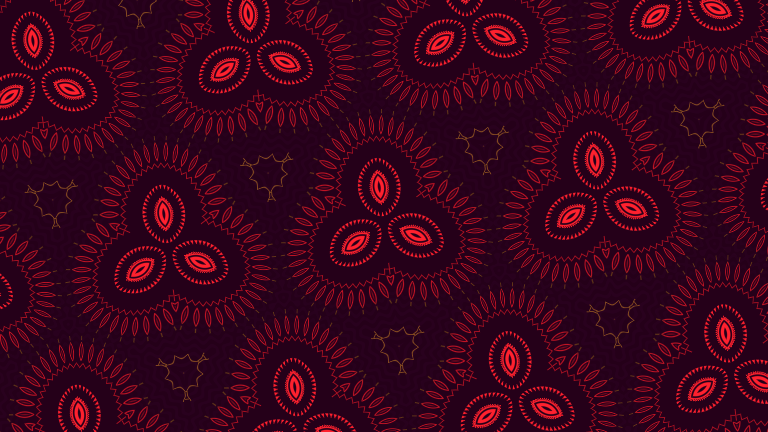
A Shadertoy shader for this pattern:

```glsl
// Red trefoils on a tilted hexagonal lattice: three eye-shaped petals ringed by
// ticks, a zigzag and leaves, with small ochre stars in alternate gaps.
// Each cell folds to one petal; its layers follow the petal's distance field.

const float TAU = 6.2831853;
const float SPACING = 0.5025;

float fill(float d) {
    float blur = 0.75 / iResolution.y;
    return smoothstep(blur, -blur, d);
}

float band(float x, float lo, float hi) {
    return max(lo - x, x - hi);
}

// Pointed lens with the given half width and half height
float lens(vec2 p, float w, float h) {
    p = abs(p);
    float r = (h * h + w * w) / (2.0 * w), d = r - w;
    return (p.y - h) * d > p.x * h ? length(p - vec2(0.0, h))
                                   : length(p + vec2(d, 0.0)) - r;
}

// Position relative to the nearest hexagonal lattice point
vec2 hexCell(vec2 p) {
    vec2 size = SPACING * vec2(1.0, sqrt(3.0));
    vec2 a = p - size * round(p / size);
    vec2 b = p - size * (floor(p / size) + 0.5);
    return dot(a, a) < dot(b, b) ? a : b;
}

// Threefold rotation into the sector around +y
vec2 fold3(vec2 p) {
    float a = mod(atan(p.x, p.y) + TAU / 6.0, TAU / 3.0) - TAU / 6.0;
    return length(p) * vec2(sin(a), cos(a));
}

// Signed offset from the nearest of n spokes, from -0.5 to 0.5
float spoke(vec2 p, float n) {
    float u = atan(p.x * 1.2, p.y) * n / TAU;
    return u - round(u);
}

// Solid lens, beaded border and ring of wedge ticks
float petal(vec2 p, float d) {
    float core = fill(band(d, -0.0182, -0.0105));
    float u = spoke(p, 36.0);
    float width = TAU * length(p) / 36.0;
    float chain = fill(band(d, -0.0065, 0.0015 - 0.006 * abs(u)));
    chain *= 1.0 - 0.75 * fill(length(vec2(u * width, d + 0.0025)) - 0.001);
    float wedge = abs(u) * width - mix(0.0006, 0.0028, smoothstep(0.019, 0.027, d));
    return max(max(core, chain), fill(max(wedge, band(d, 0.019, 0.0275))));
}

// Thin sawtooth line around the three petals, with a spur in each notch
float zigzag(vec2 p, vec2 q, float d) {
    float tooth = 4.0 * abs(spoke(p, 40.0)) - 1.0;
    float line = abs(d - 0.073 - 0.005 * tooth) * 0.65 - 0.0008;
    float spur = max(abs(dot(q, vec2(0.5, -0.866))) - 0.0009,
                     band(length(q), 0.096, 0.122));
    return fill(min(line, spur));
}

// Outlined leaves with a vein, each followed by a short tick
float leaves(vec2 p, float d) {
    vec2 leaf = vec2(spoke(p, 34.0) * TAU * length(p) / 34.0, d - 0.105);
    float outline = abs(lens(leaf, 0.0052, 0.021)) - 0.0009;
    float vein = lens(leaf, 0.0012, 0.011);
    float tick = max(abs(leaf.x) - 0.001, band(d, 0.132, 0.141));
    return max(fill(min(outline, tick)), 0.5 * fill(vein));
}

// Scalloped nine-cusp outline with three flared arms
float star(vec2 c) {
    float cusp = 2.0 * abs(fract(atan(c.x, c.y) * 9.0 / TAU) - 0.5);
    float rim = abs(length(c) - 0.034 - 0.011 * cusp * cusp) * 0.8 - 0.0009;
    float flare = 0.0025 + 0.006 * smoothstep(0.052, 0.066, c.y);
    float arm = max(abs(abs(c.x) - flare) - 0.0009, band(c.y, 0.043, 0.066));
    float foot = max(abs(c.y - 0.061) - 0.0008, abs(c.x) - 0.005);
    return max(fill(min(rim, min(arm, foot))), 0.4 * fill(length(c) - 0.0015));
}

void mainImage(out vec4 fragColor, in vec2 fragCoord) {
    vec2 p = (fragCoord - 0.5 * iResolution.xy) / iResolution.y + vec2(0.001, 0.0135);
    float tilt = radians(7.1);
    p = mat2(cos(tilt), -sin(tilt), sin(tilt), cos(tilt)) * p;

    // One mirrored petal sector of the cell
    vec2 q = fold3(hexCell(p));
    q.x = abs(q.x);
    vec2 local = q - vec2(0.0, 0.081);
    float d = lens(local, 0.0215, 0.04);
    vec2 gap = q - SPACING * vec2(0.5, 0.28868);

    // Plum ground with faint scalloped rings outside the leaves
    float ripple = sin(d * 330.0 + 2.0 * cos(TAU * spoke(local, 34.0)));
    float outside = smoothstep(0.07, 0.15, d);
    vec3 color = vec3(0.145, 0.0, 0.098);
    color += vec3(0.014, 0.004, 0.018) * outside * smoothstep(-0.3, 0.6, ripple);

    // Reds fade to ochre away from the petals
    vec3 ochre = vec3(0.58, 0.34, 0.13);
    vec3 leafColor = mix(vec3(0.86, 0.09, 0.15), ochre * 0.7, smoothstep(0.118, 0.136, d));
    color = mix(color, leafColor, leaves(local, d));
    color = mix(color, vec3(0.76, 0.08, 0.14), zigzag(local, q, d));
    color = mix(color, vec3(1.0, 0.13, 0.18), petal(local, d));
    color = mix(color, ochre, star(fold3(-gap)));
    fragColor = vec4(color, 1.0);
}
```
